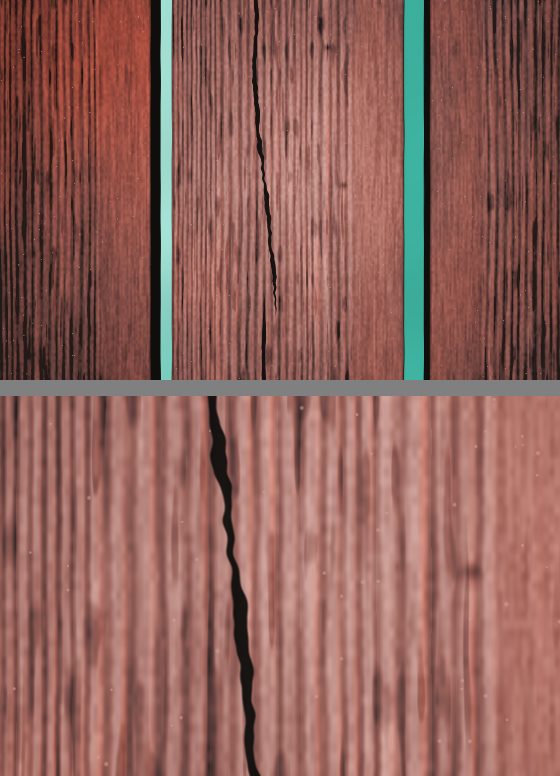
Top: the whole. Bottom: its middle third, enlarged.
This texture is drawn by a Shadertoy shader. Its source:

```glsl
const vec3 DARK_WOOD = vec3(0.18, 0.14, 0.13);
const vec3 BROWN_WOOD = vec3(0.40, 0.26, 0.25);
const vec3 ROSE_WOOD = vec3(0.60, 0.385, 0.355);
const vec3 PALE_WOOD = vec3(0.75, 0.565, 0.535);
const vec3 RED_STAIN = vec3(1.10, 0.86, 0.78);
const vec3 TEAL = vec3(0.24, 0.69, 0.62);
const vec3 PALE_TEAL = vec3(0.63, 0.87, 0.82);
const vec3 SHADOW = vec3(0.06, 0.055, 0.05);
// Gap: plank end, teal start, teal end, next plank start
const vec4 LEFT_GAP = vec4(0.269, 0.287, 0.307, 0.307);
const vec4 RIGHT_GAP = vec4(0.721, 0.722, 0.757, 0.768);
// Smooth-grained zone of each plank
const vec2 FLAT_LEFT = vec2(0.178, 0.29);
const vec2 FLAT_MIDDLE = vec2(0.628, 0.74);
const vec2 FLAT_RIGHT = vec2(0.75, 0.862);
const vec2 KNOT_A = vec2(0.585, 0.875);
const vec2 KNOT_B = vec2(0.614, 0.512);
const float RIDGES = 74.0;
const float FINE_RIDGES = 45.0;
const float FINE_END = 0.39;
const float CRACK_WIDTH = 0.0027;
const float SPECK_CELLS = 150.0;

float hash(vec2 p) {
    vec3 q = fract(vec3(p.xyx) * 0.1031);
    q += dot(q, q.yzx + 33.33);
    return fract((q.x + q.y) * q.z);
}

float noise(vec2 p) {
    vec2 i = floor(p), f = fract(p);
    f = f * f * (3.0 - 2.0 * f);
    return mix(mix(hash(i), hash(i + vec2(1, 0)), f.x),
               mix(hash(i + vec2(0, 1)), hash(i + vec2(1, 1)), f.x), f.y);
}

float band(float x, float a, float b, float soft) {
    return smoothstep(a - soft, a + soft, x) * (1.0 - smoothstep(b - soft, b + soft, x));
}

vec3 woodRamp(float t) {
    t = clamp(t, 0.0, 1.15) * 3.0;
    vec3 c = mix(DARK_WOOD * (0.75 + 0.25 * min(t * 2.0, 1.0)), BROWN_WOOD, clamp(t, 0.0, 1.0));
    c = mix(c, ROSE_WOOD, clamp(t - 1.0, 0.0, 1.0));
    return mix(c, PALE_WOOD, clamp(t - 2.0, 0.0, 1.4));
}

vec3 plankColor(vec2 uv, float plank, float aspect) {
    // Grain drifts slowly and bends around knots
    vec2 g = uv;
    g.x += 0.005 * (noise(vec2(uv.x * 9.0, uv.y * 2.0) + plank * 17.0) - 0.5);
    g.x += 0.0012 * (noise(vec2(uv.x * 40.0, uv.y * 16.0)) - 0.5);
    float knots = 0.0;
    for (int i = 0; i < 2; i++) {
        vec2 d = uv - (i == 0 ? KNOT_A : KNOT_B);
        d.x *= aspect;
        g.x += 0.2 * d.x * exp(-dot(d, d) * 3000.0);
        knots += exp(-dot(d * vec2(0.8, 1.2), d) * 14000.0);
    }

    // Weathered ridges, tighter along one side of the middle plank
    vec2 zone = plank < 0.5 ? FLAT_LEFT : (plank < 1.5 ? FLAT_MIDDLE : FLAT_RIGHT);
    float flatness = band(g.x, zone.x, zone.y, 0.008);
    float phase = RIDGES * g.x + 0.8 * noise(vec2(g.x * 32.0, plank));
    if (plank > 0.5 && plank < 1.5) phase += FINE_RIDGES * min(g.x - FINE_END, 0.0);
    float id = floor(phase), across = fract(phase);
    float groove = 1.0 - smoothstep(0.03, 0.36, min(across, 1.0 - across));
    float depth = 0.6 + 0.8 * noise(vec2(floor(phase + 0.5) * 7.3, uv.y * 8.0));
    float relief = 1.0 - 0.85 * flatness;

    // Fibres, stains and overall light
    float fibre = noise(vec2(g.x * 310.0, uv.y * 16.0)) - 0.5;
    float grit = noise(uv * vec2(200.0 * aspect, 120.0)) - 0.5;
    float blotch = noise(vec2(g.x * 18.0, uv.y * 4.0) + 31.0) - 0.5;
    float streak = smoothstep(0.70, 0.9, noise(vec2(g.x * 190.0, uv.y * 15.0) + 57.0));
    float light = 1.08 - 1.32 * length((uv - vec2(0.52, 0.52)) * vec2(1.0, 0.55));
    float tone = light + 0.22 * fibre + 0.16 * grit + 0.14 * blotch - 0.08 * flatness;
    tone += relief * (0.14 * (hash(vec2(id, 5.0)) - 0.4) - 0.38 * groove * depth);
    tone -= (0.3 - 0.2 * flatness) * streak + 0.5 * knots;
    if (plank < 0.5) tone += 0.22 * (uv.y - 0.5);

    // Red stain survives on ridge flanks and smooth wood
    float flank = band(across, 0.6, 0.85, 0.15) * noise(vec2(id * 3.7, uv.y * 5.0));
    float stain = 0.8 * flank * relief + 0.25 * flatness + 0.4 * blotch;
    stain += smoothstep(0.15, 0.5, abs(uv.x - 0.51)) * 0.2;
    if (plank < 0.5) stain += 1.1 * smoothstep(0.2, 1.0, uv.y);
    vec3 color = woodRamp(tone);
    color *= mix(vec3(1.0), RED_STAIN, clamp(stain, 0.0, 1.5));

    // Pale flecks of uneven size
    vec2 cellPos = uv * vec2(aspect, 1.0) * SPECK_CELLS;
    vec2 cell = floor(cellPos);
    vec2 offset = fract(cellPos) - 0.3 - 0.4 * vec2(hash(cell + 3.0), hash(cell + 8.0));
    float size = 0.15 + 0.3 * hash(cell + 21.0);
    float fleck = step(0.988, hash(cell)) * (1.0 - smoothstep(0.1, size, length(offset)));
    return mix(color, PALE_WOOD * 1.1, 0.6 * fleck);
}

// Long split and a shorter one below it
float crackMask(vec2 uv, float soft) {
    float jag = 0.005 * (noise(vec2(uv.y * 17.0, 4.0)) - 0.5);
    jag += 0.0025 * (noise(vec2(uv.y * 70.0, 6.0)) - 0.5);
    float width = CRACK_WIDTH * (0.3 + noise(vec2(uv.y * 23.0, 9.0)) + 0.4 * noise(vec2(uv.y * 90.0, 2.0)));
    float path = 0.456 + 0.034 * (1.0 - smoothstep(0.2, 0.8, uv.y)) + jag;
    float w = width * smoothstep(0.16, 0.32, uv.y);
    float main = (1.0 - smoothstep(w, w + soft, abs(uv.x - path))) * smoothstep(0.16, 0.2, uv.y);
    float w2 = width * 0.8 * (1.0 - smoothstep(0.08, 0.24, uv.y));
    float branch = 1.0 - smoothstep(w2, w2 + soft, abs(uv.x - 0.471 - 0.4 * jag));
    return max(main, branch * (1.0 - smoothstep(0.2, 0.24, uv.y)));
}

void mainImage(out vec4 fragColor, in vec2 fragCoord) {
    vec2 uv = fragCoord / iResolution.xy;
    float aspect = iResolution.x / iResolution.y;
    float soft = max(0.0012, 0.7 / iResolution.x);
    float plank = step(LEFT_GAP.y, uv.x) + step(RIGHT_GAP.z, uv.x);
    vec3 color = plankColor(uv, plank, aspect);
    color = mix(color, SHADOW, 0.95 * crackMask(uv, soft * 1.5));

    // Gaps with shaded plank edges and teal behind
    float edgeX = uv.x + 0.001 * (noise(vec2(uv.y * 14.0, plank)) - 0.5);
    for (int i = 0; i < 2; i++) {
        vec4 gap = i == 0 ? LEFT_GAP : RIGHT_GAP;
        color *= 1.0 - 0.4 * band(edgeX, gap.x - 0.002, gap.w + 0.002, 0.003);
        color = mix(color, SHADOW, band(edgeX, gap.x, gap.w, soft));
        vec3 paint = i == 0 ? mix(TEAL, PALE_TEAL, 0.6 + 0.4 * smoothstep(0.0, 0.4, uv.y)) : TEAL;
        paint *= 0.97 + 0.06 * noise(uv * vec2(30.0, 5.0));
        color = mix(color, paint, band(edgeX, gap.y, gap.z, soft));
    }
    fragColor = vec4(clamp(color, 0.0, 1.0), 1.0);
}
```
